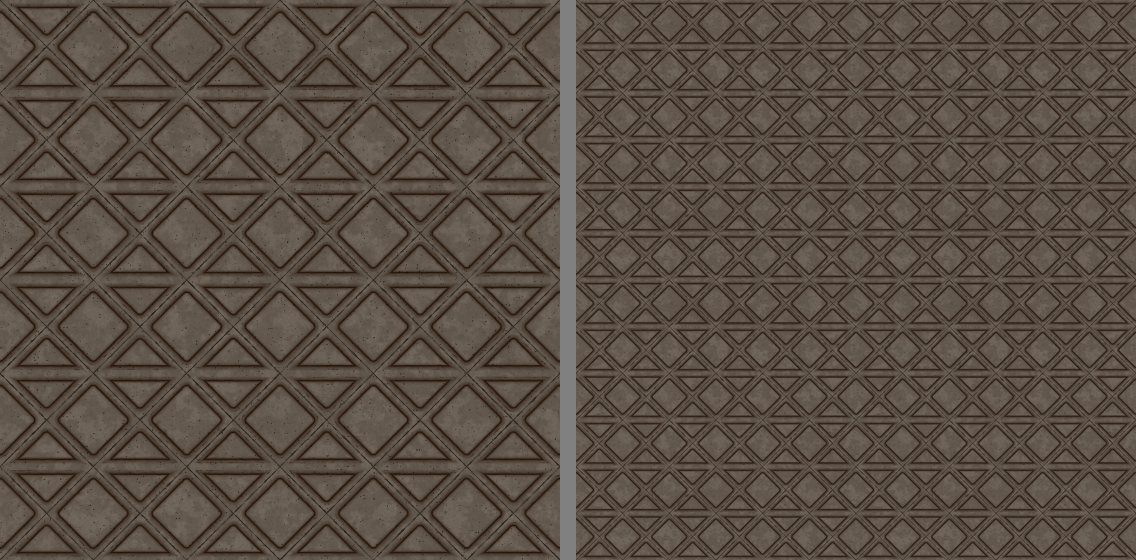
Left: one tile. Right: repeated 2 by 2.
Write a WebGL 1 fragment shader that draws this pattern.

```glsl
precision highp float;

uniform vec2 u_resolution;

float hash(vec2 p) {
  return fract(sin(dot(p, vec2(127.1, 311.7))) * 4375.85);
}

// Unit gradient at a lattice corner, wrapped to the period
vec2 gradientAt(vec2 corner, float period) {
  float angle = 6.2832 * hash(mod(corner, period) + period * 0.37);
  return vec2(cos(angle), sin(angle));
}

float gradientNoise(vec2 p, float period) {
  vec2 i = floor(p);
  vec2 f = fract(p);
  vec2 e = vec2(1.0, 0.0);
  vec2 w = f * f * f * (f * (f * 6.0 - 15.0) + 10.0);
  float bottom = mix(dot(gradientAt(i, period), f),
                     dot(gradientAt(i + e.xy, period), f - e.xy), w.x);
  float top = mix(dot(gradientAt(i + e.yx, period), f - e.yx),
                  dot(gradientAt(i + e.xx, period), f - e.xx), w.x);
  return mix(bottom, top, w.y);
}

// Layered noise that tiles over the unit square
float fbm(vec2 uv, float period) {
  float sum = 0.0;
  float gain = 1.0;
  for (int i = 0; i < 4; i++) {
    sum += gain * gradientNoise(uv * period, period);
    period *= 2.0;
    gain *= 0.6;
  }
  return sum;
}

float roundedBox(vec2 p, float halfSize, float radius) {
  vec2 q = abs(p) - halfSize + radius;
  return length(max(q, 0.0)) + min(max(q.x, q.y), 0.0) - radius;
}

// Sparse round pits, one candidate per grid square
float pits(vec2 uv, float count) {
  vec2 g = uv * count;
  vec2 id = mod(floor(g), count);
  vec2 centre = 0.3 + 0.4 * vec2(hash(id + 3.1), hash(id + 8.7));
  float radius = 0.12 + 0.15 * hash(id + 5.3);
  float spot = 1.0 - smoothstep(radius * 0.4, radius + 0.1, length(fract(g) - centre));
  return spot * step(0.95, hash(id + 1.9));
}

void main() {
  vec2 uv = gl_FragCoord.xy / u_resolution;
  vec2 p = uv * 6.0;
  float pixel = 6.0 / u_resolution.y;

  // Diagonal lattice: solid lozenges alternate with split ones
  vec2 diagonal = vec2(p.x + p.y, p.x - p.y);
  vec2 cell = floor(diagonal);
  vec2 local = (fract(diagonal) - 0.5) * 0.7071;
  float isSplit = 1.0 - mod(cell.x + cell.y, 2.0);

  // Horizontal bar cuts every second lozenge into two triangles
  float panel = roundedBox(local, 0.275, 0.045);
  float bar = 0.08 - abs(fract(p.y + 0.5) - 0.5);
  panel = mix(panel, max(panel, bar), isSplit);
  float inside = 1.0 - smoothstep(-pixel, pixel, panel);

  vec2 centre = mod(0.5 * vec2(cell.x + cell.y + 1.0, cell.x - cell.y), 6.0);
  float tone = hash(centre + 2.3);

  float clouds = fbm(uv, 24.0);
  float patches = fbm(uv + 0.37, 6.0);
  float grain = fbm(uv, 72.0);

  // Stone with pale blotches and fine grit
  vec3 color = mix(vec3(0.388, 0.346, 0.303), vec3(0.435, 0.394, 0.352),
                   smoothstep(-0.2, 0.4, clouds + 0.3 * grain));
  color *= mix(0.975, 0.985 + 0.025 * tone, inside);
  color *= 1.0 + 0.06 * grain + 0.06 * gradientNoise(uv * 230.0, 230.0);

  // Mottled grime gathers in patches and on some panels
  float grime = smoothstep(0.2, 1.0, 0.5 * patches + 0.6 * grain + 0.3 * clouds
                           + 0.25 * inside * (tone - 0.3));
  color = mix(color, vec3(0.23, 0.175, 0.13), 0.5 * grime);

  // Recessed bevel band around each panel
  float edge = panel + 0.003 * grain;
  float bevel = (1.0 - inside) * (1.0 - smoothstep(0.02, 0.052, edge));
  color = mix(color, vec3(0.25, 0.195, 0.145), bevel * (0.32 + 0.15 * clouds));

  // Dark groove, softer on its outer side
  float spread = mix(0.013, 0.0115, inside);
  float groove = exp(-max(abs(edge) - 0.003, 0.0) / spread);
  color = mix(color, vec3(0.155, 0.085, 0.04), groove * (0.97 + 0.08 * clouds));

  // Worn outer step of the bevel, mostly broken away
  float ledge = 1.0 - smoothstep(0.001, 0.003 + pixel, abs(edge - 0.038));
  float worn = smoothstep(0.1, 0.6, 0.6 * patches + 0.7 * grain);
  color = mix(color, vec3(0.2, 0.13, 0.08), ledge * (0.06 + 0.5 * worn));

  // Hairline joints wander along the diagonals
  vec2 joints = abs(fract(diagonal + 0.5) - 0.5) * 0.7071;
  float joint = abs(min(joints.x, joints.y) + 0.007 * grain);
  float hairline = 1.0 - smoothstep(0.0, 0.001 + pixel, joint);
  color = mix(color, vec3(0.13, 0.095, 0.07),
              hairline * (0.5 + 0.35 * smoothstep(-0.3, 0.3, clouds)));

  color *= 1.0 - 0.4 * pits(uv, 170.0) - 0.3 * pits(uv + 0.5, 260.0);
  gl_FragColor = vec4(color, 1.0);
}
```
